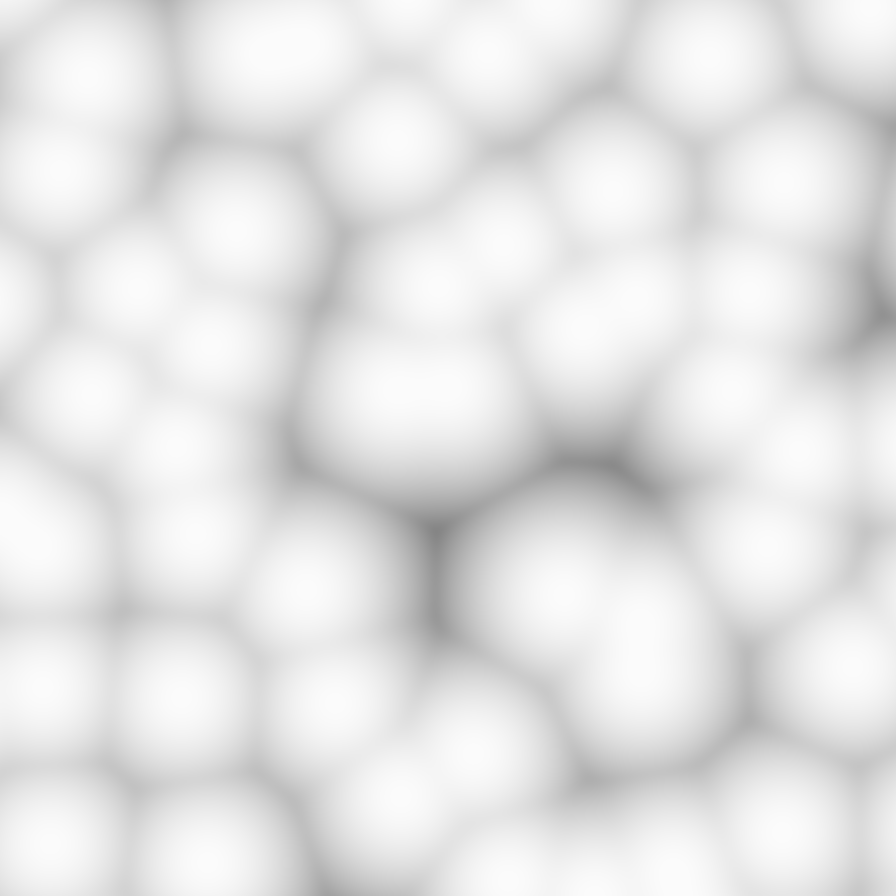
Write a Shadertoy shader that draws this texture.

```glsl
// Soft white blobs parted by blurred grey valleys: cellular noise.
// One random point per grid cell; the squared distances to nearby points are
// merged by an exponential smooth minimum, then mapped to a grey level.

const vec2  GRID = vec2(6.0, 7.0);   // cells across the canvas
const float JITTER = 1.0;            // how far points stray within a cell
const float SMOOTHNESS = 700.0;      // higher gives sharper valleys
const float FALLOFF = 19.5;          // darkening per squared distance
const float PEAK = 0.985;            // grey at the blob centres
const float DARKEST = 0.48;          // floor of the deepest valleys
const vec2  SEED = vec2(17.0, 43.0);

vec2 hash2(vec2 cell) {
    vec2 mixed = vec2(dot(cell, vec2(127.1, 311.7)),
                      dot(cell, vec2(269.5, 183.3)));
    return fract(sin(mixed) * 43758.5453);
}

// Smoothed squared distance to the nearest point, in canvas units.
float softCellDistance(vec2 uv) {
    vec2 home = floor(uv * GRID);
    float weight = 0.0;
    for (int y = -2; y <= 2; y++) {
        for (int x = -2; x <= 2; x++) {
            vec2 cell = home + vec2(x, y);
            vec2 offset = 0.5 + JITTER * (hash2(cell + SEED) - 0.5);
            vec2 toPoint = (cell + offset) / GRID - uv;
            weight += exp(-SMOOTHNESS * dot(toPoint, toPoint));
        }
    }
    return max(-log(max(weight, 1e-20)) / SMOOTHNESS, 0.0);
}

void mainImage(out vec4 fragColor, in vec2 fragCoord) {
    vec2 uv = fragCoord / iResolution.y;
    float grey = PEAK - FALLOFF * softCellDistance(uv);
    fragColor = vec4(vec3(max(grey, DARKEST)), 1.0);
}
```
